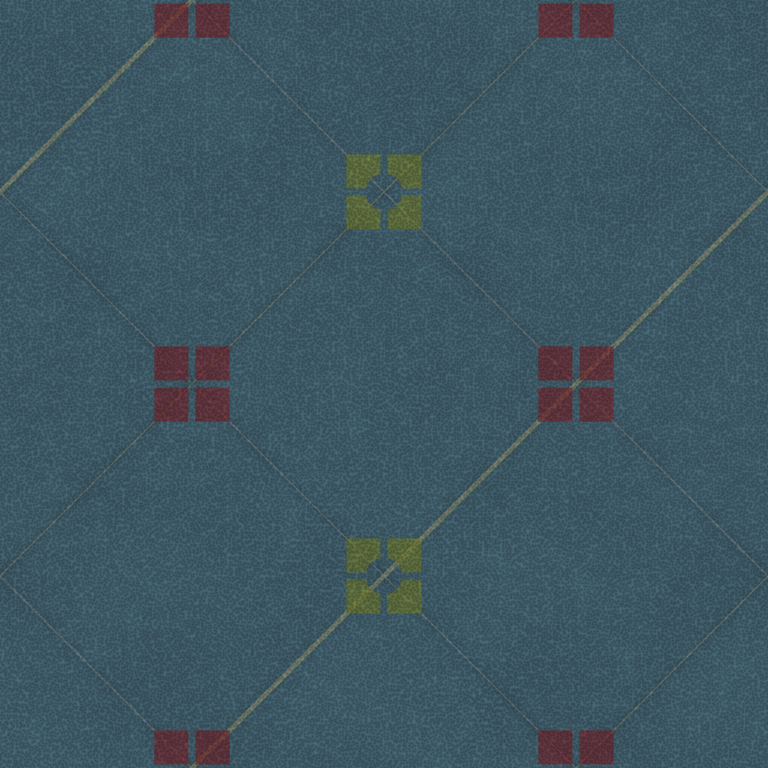
Give the GLSL for this pattern, as a WebGL 1 fragment shader.

```glsl
precision highp float;
// Felted blue cloth crossed by a diagonal lattice of pale threads, with
// translucent red and olive four-part blocks at the crossings. Wrapped
// distances place the repeats; tiling cellular noise supplies the grain.

uniform vec2 u_resolution;

const vec3 CLOTH = vec3(0.24, 0.35, 0.40);
const vec3 RED = vec3(0.425, 0.12, 0.145);
const vec3 OLIVE = vec3(0.41, 0.445, 0.15);
const vec3 STRAW = vec3(0.42, 0.46, 0.40);
const vec3 SILVER = vec3(0.39, 0.46, 0.48);
const float TAU = 6.2831853;

vec2 hash2(vec2 cell) {
  vec2 k = vec2(dot(cell, vec2(127.1, 311.7)), dot(cell, vec2(269.5, 183.3)));
  return fract(sin(k) * 43758.55);
}

// Distance to the nearest scattered point; "count" cells wrap per canvas.
float cellular(vec2 p, float count) {
  vec2 q = p * count;
  vec2 base = floor(q);
  float nearest = 2.0;
  for (int j = -1; j <= 1; j++) {
    for (int i = -1; i <= 1; i++) {
      vec2 cell = base + vec2(float(i), float(j));
      vec2 site = cell + hash2(mod(cell, count));
      nearest = min(nearest, distance(q, site));
    }
  }
  return nearest;
}

// Signed offset from the nearest repeat of a centre.
vec2 wrapOffset(vec2 p, vec2 centre, vec2 period) {
  return (fract((p - centre) / period + 0.5) - 0.5) * period;
}

// Distance to a 45 degree line, given its sum or difference coordinate.
float diagonal(float coord, float shift) {
  return abs(fract(coord - shift + 0.5) - 0.5) * 0.70711;
}

float coverage(float dist, float blur) {
  return 1.0 - smoothstep(-blur, blur, dist);
}

// Square split by a cross-shaped gap, with a round hole in the middle.
float splitBlock(vec2 q, float halfSize, float gap, float hole) {
  vec2 a = abs(q);
  float outer = max(a.x, a.y) - halfSize;
  float slit = gap - min(a.x, a.y);
  return max(max(outer, slit), hole - length(q));
}

// Thread with a faint dark crease on both sides.
vec3 thread(vec3 base, float dist, float width, vec3 tint, float alpha, float px) {
  vec3 creased = base * (1.0 - 0.12 * exp(-dist / 0.005));
  float line = coverage(dist - 0.5 * width, 0.7 * px);
  return mix(creased, tint, alpha * line);
}

// Cloth brightness: fine felt, small blotches and broad wrapped waves.
float feltShade(vec2 p) {
  float fine = cellular(p, 256.0) - 0.47;
  float blotch = cellular(p + 0.37, 48.0) - 0.47;
  float broad = sin(TAU * (2.0 * p.x + p.y) + 2.0 * sin(TAU * 3.0 * p.y))
              + sin(TAU * (3.0 * p.y - 2.0 * p.x) + 1.5 * sin(TAU * 4.0 * p.x));
  return 1.0 + 0.38 * fine + 0.08 * blotch + 0.012 * broad;
}

void main() {
  vec2 p = gl_FragCoord.xy / u_resolution;
  float px = 1.0 / min(u_resolution.x, u_resolution.y);
  float rise = p.y - p.x;
  float fall = p.y + p.x;

  // Threads: one broad rising stripe, the rest fine
  vec3 colour = CLOTH;
  colour = thread(colour, diagonal(fall, 0.25), 0.0026, SILVER, 0.65, px);
  colour = thread(colour, diagonal(fall, 0.75), 0.0020, SILVER, 0.70, px);
  colour = thread(colour, diagonal(rise, 0.25), 0.0020, STRAW, 0.70, px);
  colour = thread(colour, diagonal(rise, 0.75), 0.0062, STRAW, 0.95, px);

  // Blocks: red on every other crossing, olive on one column only
  float soft = max(px, 0.0012);
  vec2 redOffset = wrapOffset(p, vec2(0.25, 0.0), vec2(0.5));
  vec2 oliveOffset = wrapOffset(p, vec2(0.5, 0.25), vec2(1.0, 0.5));
  float red = splitBlock(redOffset, 0.049, 0.0046, 0.0);
  float olive = splitBlock(oliveOffset, 0.049, 0.0046, 0.024);
  colour = mix(colour, RED, 0.65 * coverage(red, soft));
  colour = mix(colour, OLIVE, 0.65 * coverage(olive, soft));

  gl_FragColor = vec4(colour * feltShade(p), 1.0);
}
```
